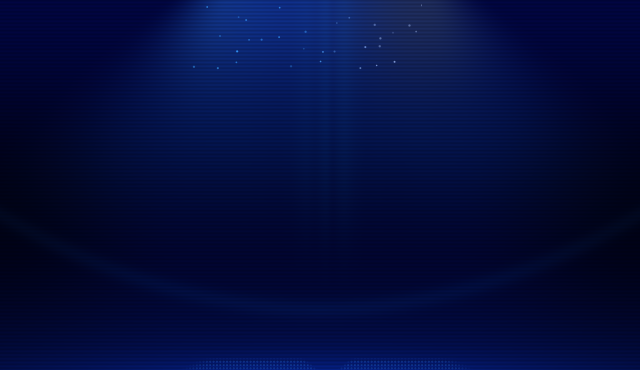
This background is drawn by a WebGL 2 fragment shader. Its source:

```glsl
#version 300 es
precision highp float;

uniform vec2 u_resolution;
out vec4 fragColor;

// Colours
const vec3 NAVY = vec3(0.002, 0.014, 0.165);
const vec3 ABYSS = vec3(0.0, 0.003, 0.072);
const vec3 CORNER_BLUE = vec3(0.0, 0.006, 0.075);
const vec3 BEAM_BLUE = vec3(0.008, 0.056, 0.105);
const vec3 LAMP_BLUE = vec3(0.038, 0.085, 0.155);
const vec3 LAMP_TEAL = vec3(0.025, 0.05, 0.03);
const vec3 LAMP_WARM = vec3(0.085, 0.05, -0.07);
const vec3 STREAK_BLUE = vec3(0.003, 0.024, 0.03);
const vec3 ARC_BLUE = vec3(0.003, 0.032, 0.055);
const vec3 FLOOR_BLUE = vec3(0.01, 0.065, 0.2);
const vec3 DOT_BLUE = vec3(0.04, 0.1, 0.14);
const vec3 STAR_BLUE = vec3(0.15, 0.42, 0.5);
const vec3 STAR_WHITE = vec3(0.45, 0.48, 0.5);

// Layout, as fractions of the canvas
const float BEAM_CENTER = 0.512;
const float BEAM_TOP_HALF = 0.205;
const float BEAM_SPREAD = 0.42;
const float ARC_LOW = 0.165;
const float ARC_RISE = 0.255;
const float ARC_WIDTH = 0.026;
const float SCAN_LINES = 98.67;
const float SCAN_DEPTH = 0.1;
const float STAR_CELLS = 26.0;
const float STAR_SHARE = 0.3;
const float DOT_ROWS = 110.0;

float hash(vec2 p) {
    vec3 q = fract(p.xyx * 0.1031);
    q += dot(q, q.yzx + 33.33);
    return fract((q.x + q.y) * q.z);
}

float cornerSlope(vec2 cell, vec2 offset) {
    float angle = 6.2832 * hash(cell);
    return dot(vec2(cos(angle), sin(angle)), offset);
}

float gradientNoise(vec2 p) {
    vec2 i = floor(p), f = fract(p);
    vec2 u = f * f * f * (f * (f * 6.0 - 15.0) + 10.0);
    vec2 e = vec2(1.0, 0.0);
    return mix(mix(cornerSlope(i, f), cornerSlope(i + e, f - e), u.x),
               mix(cornerSlope(i + e.yx, f - e.yx), cornerSlope(i + 1.0, f - 1.0), u.x), u.y);
}

float bell(float x, float width) {
    return exp(-x * x / (width * width));
}

// Soft vertical rays hanging near the centre
float streaks(vec2 uv) {
    float rays = bell(uv.x - 0.507, 0.012) + 0.9 * bell(uv.x - 0.54, 0.018)
               + 0.5 * bell(uv.x - 0.475, 0.014) - 0.4 * bell(uv.x - 0.519, 0.006);
    rays += 0.3 * gradientNoise(vec2(uv.x * 60.0, 2.5)) * bell(uv.x - 0.51, 0.09);
    return rays * smoothstep(0.15, 0.6, uv.y);
}

// Sparse points, one candidate in each cell
vec3 stars(vec2 p, vec2 uv, float pixel) {
    vec2 cell = floor(p * STAR_CELLS);
    vec2 jitter = 0.2 + 0.6 * vec2(hash(cell + 7.0), hash(cell + 19.0));
    float d = length(p - (cell + jitter) / STAR_CELLS);
    float radius = mix(0.001, 0.0024, hash(cell + 31.0));
    float glow = 1.0 - smoothstep(radius - pixel * 0.5, radius + pixel, d);
    float region = step(0.3, uv.x) * step(uv.x, 0.66) * step(0.795, uv.y);
    float lit = step(hash(cell + 3.0), STAR_SHARE) * (0.25 + 0.75 * hash(cell + 11.0));
    return mix(STAR_BLUE, STAR_WHITE, smoothstep(0.45, 0.6, uv.x)) * glow * region * lit;
}

// Grid of lights along the front of the floor
float floorDots(vec2 p, vec2 uv, float pixel) {
    float d = length(fract(p * DOT_ROWS) - 0.5);
    float soft = pixel * DOT_ROWS * 0.5;
    float side = abs(uv.x - 0.512);
    float area = smoothstep(0.0, 0.012, side - 0.012 - uv.y * 0.7)
               * (1.0 - smoothstep(0.2, 0.235, side + uv.y))
               * (1.0 - smoothstep(0.025, 0.034, uv.y));
    return area * (1.0 - smoothstep(0.3 - soft, 0.3 + soft, d));
}

void main() {
    vec2 uv = gl_FragCoord.xy / u_resolution;
    vec2 p = gl_FragCoord.xy / u_resolution.y;
    float pixel = 1.0 / u_resolution.y;
    float drop = 1.0 - uv.y;
    float side = abs(uv.x - 0.5) * 2.0;

    // Dark room with blue upper corners
    float shade = smoothstep(0.4, 1.0, side) * bell(uv.y - 0.42, 0.32);
    vec3 color = mix(NAVY, ABYSS, shade);
    color += CORNER_BLUE * smoothstep(0.45, 1.05, uv.y);

    // Wide beam, softening as it falls
    float beamHalf = BEAM_TOP_HALF + BEAM_SPREAD * drop;
    float beamSoft = 0.05 + 0.3 * drop;
    float edge = abs(uv.x - BEAM_CENTER) - beamHalf;
    float beam = 1.0 - smoothstep(-beamSoft, beamSoft, edge);
    float haze = 1.0 + 0.15 * gradientNoise(p * vec2(4.0, 3.0));
    color += BEAM_BLUE * beam * haze * smoothstep(0.28, 0.7, uv.y);

    // Coloured lamp light at the top
    float lamp = beam * exp(-drop * drop * 20.0);
    color += LAMP_BLUE * lamp * (0.35 + 0.65 * bell(uv.x - 0.43, 0.16));
    color += LAMP_TEAL * lamp * bell(uv.x - 0.3, 0.1);
    color += LAMP_WARM * lamp * bell(uv.x - 0.66, 0.12);
    color += STREAK_BLUE * streaks(uv);

    // Curved stage rim
    float rim = uv.y - ARC_LOW - ARC_RISE * side * side;
    color += ARC_BLUE * bell(rim, ARC_WIDTH) * (1.0 - 0.35 * side);

    // Floor glow and lights
    float floorGlow = exp(-uv.y * 9.0) * (1.0 - 0.4 * side * side);
    color += FLOOR_BLUE * floorGlow;
    color += FLOOR_BLUE * 0.6 * exp(-uv.y * 28.0) * bell(uv.x - 0.51, 0.3);
    color += DOT_BLUE * floorDots(p, uv, pixel);

    // Horizontal scan lines
    color *= 1.0 + SCAN_DEPTH * cos(6.2832 * uv.y * SCAN_LINES);
    color += stars(p, uv, pixel);
    fragColor = vec4(clamp(color, 0.0, 1.0), 1.0);
}
```
